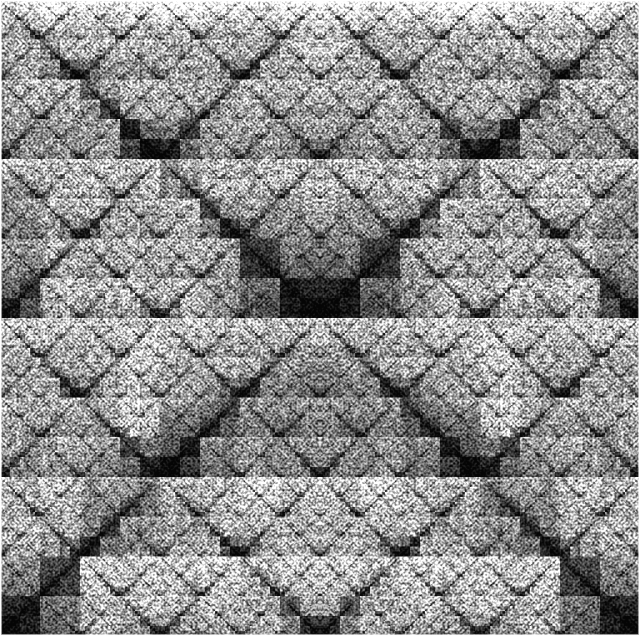
Reproduce this pattern procedurally as a Shadertoy shader.

```glsl
// Mirrored fractal of stepped dark chevrons over grainy grey woven rows.

vec2 hashGradient(vec2 cell) {
    vec3 q = fract(cell.xyx * vec3(0.1031, 0.1030, 0.0973));
    q += dot(q, q.yzx + 33.33);
    float angle = 6.2832 * fract((q.x + q.y) * q.z);
    return vec2(cos(angle), sin(angle));
}

float gradientNoise(vec2 p) {
    vec2 i = floor(p), f = fract(p);
    vec2 u = f * f * f * (f * (f * 6.0 - 15.0) + 10.0);
    vec2 e = vec2(1, 0);
    float a = dot(hashGradient(i), f);
    float b = dot(hashGradient(i + e), f - e);
    float c = dot(hashGradient(i + e.yx), f - e.yx);
    float d = dot(hashGradient(i + 1.0), f - 1.0);
    return mix(mix(a, b, u.x), mix(c, d, u.x), u.y);
}

// One where a square block lies on either diagonal of the lattice.
float steppedDiagonal(vec2 p, float period, float block) {
    vec2 cell = floor(p / block);
    float count = period / block;
    float falling = mod(cell.y - cell.x - 0.5 / block + 0.5, count);
    float rising = mod(cell.x + cell.y + 1.0 - 0.5 / block + 0.5, count);
    return step(min(falling, rising), 1.0);
}

// Nested chevrons, fading out upward from their tips.
float chevrons(vec2 p) {
    float dark = 0.0, period = 1.0, strength = 0.62;
    for (int level = 0; level < 6; level++) {
        float span = fract(p.y * 2.0 / period);
        float rise = fract(p.y * 4.0 / period);
        float block = period / (span > 0.75 ? 16.0 : 32.0);
        float weight = strength * max(0.8 * rise * rise, span * span);
        float line = steppedDiagonal(p, period, block);
        float halo = steppedDiagonal(p, period, block * 2.0);
        dark += weight * (line + 0.4 * halo);
        period *= 0.5;
        strength *= 0.88;
    }
    return dark;
}

// Soft-edged rectangle of shade.
float patchOf(vec2 p, vec2 centre, vec2 halfSize) {
    vec2 d = abs(p - centre) - halfSize;
    return 1.0 - smoothstep(-0.008, 0.008, max(d.x, d.y));
}

float pattern(vec2 uv) {
    // Mirror about the centre line; y runs down from the top.
    vec2 p = vec2(abs(uv.x - 0.5), 1.0 - uv.y);
    float tone = 0.67;

    // Rows start light and end darker, at several heights.
    tone -= 0.13 * (fract(p.y * 4.0) - 0.5);
    tone -= 0.06 * (fract(p.y * 8.0) - 0.5);
    tone -= 0.08 * (fract(p.y * 16.0) - 0.5);
    tone += 0.22 * (1.0 - smoothstep(0.0, 0.06, p.y));

    // Shade below the central chevron, at the sides and beside the lower tips.
    vec2 shade = (p - vec2(0.0, 0.65)) / vec2(0.17, 0.09);
    tone -= 0.17 * exp(-dot(shade, shade));
    tone -= 0.10 * patchOf(p, vec2(0.47, 0.38), vec2(0.035, 0.12));
    tone -= 0.14 * patchOf(p, vec2(0.19, 0.69), vec2(0.06, 0.06));
    tone -= 0.15 * patchOf(p, vec2(0.31, 0.81), vec2(0.06, 0.06));
    tone -= 0.10 * patchOf(p, vec2(0.04, 0.40), vec2(0.09, 0.09));

    // Pale patches and the pale floor.
    tone += 0.10 * patchOf(p, vec2(0.28, 0.60), vec2(0.03, 0.08));
    tone += 0.12 * patchOf(p, vec2(0.094, 0.78), vec2(0.03, 0.03));
    tone += 0.11 * patchOf(p, vec2(0.30, 0.47), vec2(0.13, 0.028));
    tone += 0.11 * patchOf(p, vec2(0.0, 0.935), vec2(0.375, 0.062));

    // Patchwork of square blocks, then the chevrons burnt in.
    tone += 0.08 * gradientNoise(floor(p * 16.0) * 0.73 + 0.37);
    tone += 0.15 * gradientNoise(floor(p * 32.0) * 0.67 + 9.41);
    tone *= exp(-1.6 * chevrons(p));

    // Cloudy grain and a fine diagonal weave.
    float grain = 0.42 * gradientNoise(p * vec2(80, 105));
    grain += 1.0 * gradientNoise(p * 265.0 + 17.3);
    vec2 weave = sin(p * 804.248);
    grain += 0.24 * weave.x * weave.y;
    tone += grain * (0.16 + 0.9 * clamp(tone, 0.0, 0.75));

    // Thin white rim.
    vec2 edge = min(uv, 1.0 - uv);
    float rim = 1.0 - smoothstep(0.001, 0.004, min(edge.x, edge.y));
    return mix(clamp(tone, 0.02, 1.0), 1.0, rim);
}

void mainImage(out vec4 fragColor, in vec2 fragCoord) {
    // Four samples soften the block edges.
    float grey = 0.0;
    for (int i = 0; i < 4; i++) {
        vec2 offset = vec2(i % 2, i / 2) * 0.5 - 0.25;
        grey += 0.25 * pattern((fragCoord + offset) / iResolution.xy);
    }
    fragColor = vec4(vec3(grey), 1.0);
}
```
